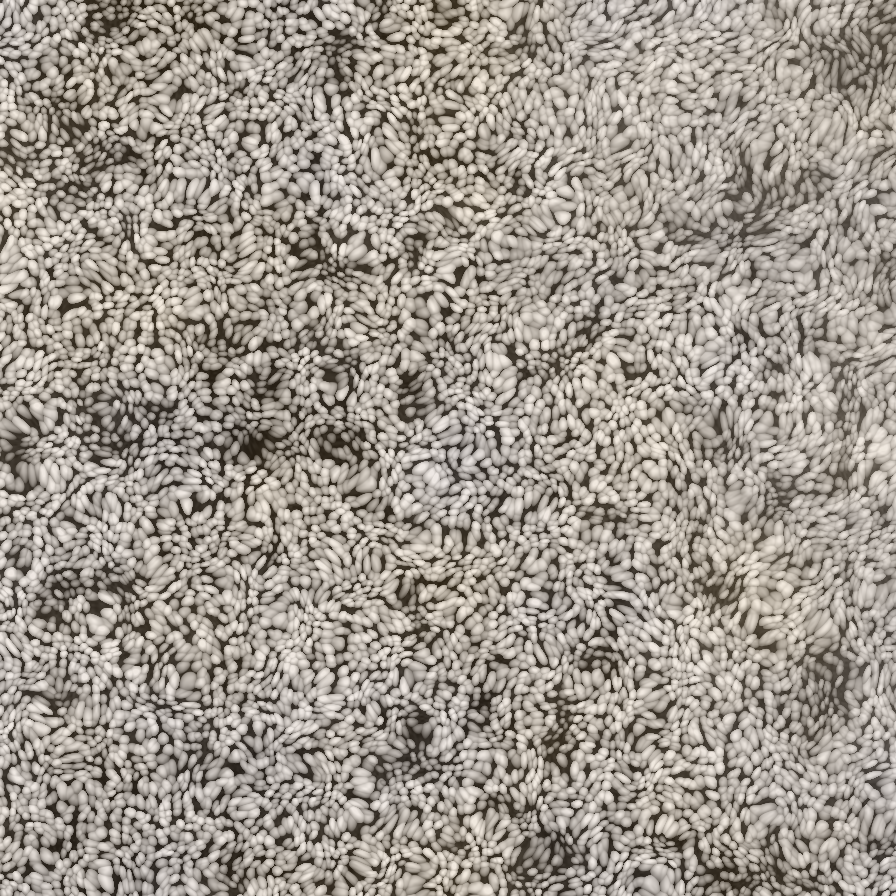
A WebGL 2 fragment shader for this texture:

```glsl
#version 300 es
precision highp float;
// Deep cut-pile carpet: a jittered grid of small, leaning, rounded yarn tips.
// Overlapping tips are blended by height over dark gaps, then slow noise
// fields steer their lean, pits, brushed sheen and warm or cool tint.

uniform vec2 u_resolution;
out vec4 fragColor;

const float TUFTS = 108.0;                        // tufts across the canvas
const vec3 SHADOW = vec3(0.235, 0.205, 0.165);
const vec3 YARN = vec3(0.855, 0.825, 0.790);
const vec3 TINT = vec3(0.014, 0.004, -0.024);     // warm against cool grey
const float GAP_TONE = -0.03;

vec2 hash2(vec2 p) {
    vec3 q = fract(p.xyx * vec3(0.1031, 0.1030, 0.0973));
    q += dot(q, q.yzx + 33.33);
    return fract((q.xx + q.yz) * q.zy);
}

float valueNoise(vec2 p) {
    vec2 cell = floor(p), f = fract(p);
    f = f * f * (3.0 - 2.0 * f);
    float low = mix(hash2(cell).x, hash2(cell + vec2(1, 0)).x, f.x);
    float high = mix(hash2(cell + vec2(0, 1)).x, hash2(cell + vec2(1, 1)).x, f.x);
    return mix(low, high, f.y);
}

float fbm(vec2 p) {
    float sum = 0.0, gain = 0.5;
    for (int i = 0; i < 4; i++) {
        sum += gain * valueNoise(p);
        p = mat2(1.6, 1.2, -1.2, 1.6) * p + 17.3;
        gain *= 0.5;
    }
    return sum / 0.9375;
}

// Brushed area at the upper right, where the pile lies flatter.
float brushedNap(vec2 uv) {
    float edge = uv.x + 0.35 * (uv.y - 0.5) + 0.3 * (fbm(uv * 5.0 + 40.0) - 0.5);
    return smoothstep(0.62, 0.98, edge);
}

// Position along and across a tuft, scaled so that its rim has length 1.
vec2 tuftSpace(vec2 offset, float angle, vec2 radii) {
    vec2 axis = vec2(cos(angle), sin(angle));
    return vec2(dot(offset, axis), dot(offset, vec2(-axis.y, axis.x))) / radii;
}

// Blends the tufts around p by height; returns the tone of the pile.
float pileTone(vec2 p, float nap) {
    vec2 home = floor(p);
    float weightSum = 1.0, toneSum = GAP_TONE;
    for (int y = -1; y <= 1; y++) {
        for (int x = -1; x <= 1; x++) {
            vec2 id = home + vec2(x, y);
            vec2 jitter = hash2(id + 211.0), traits = hash2(id + 503.0);
            vec2 offset = p - id - 0.5 - 0.92 * (jitter - 0.5);

            float pit = smoothstep(0.66, 0.88, valueNoise(id * 0.23 + 70.0));
            float turn = valueNoise(id * 0.14 + 9.0) - 0.5 + 0.5 * (traits.y - 0.5);
            float angle = 1.1 + turn * mix(3.4, 1.6, nap);
            vec2 radii = vec2(mix(0.76, 0.96, nap), mix(0.57, 0.54, nap));
            radii *= (0.88 + 0.24 * traits.y) * (1.0 - 0.22 * pit);

            vec2 local = tuftSpace(offset, angle, radii);
            float rim = length(local);
            float cover = 1.0 - smoothstep(0.72, 1.02, rim);
            float height = 0.75 * traits.x + 1.0 - rim * rim;
            float weight = cover * exp(9.0 * height - 1.5);

            float tone = 1.0 - 0.52 * rim * rim + 0.40 * (traits.x - 0.6);
            tone += 0.16 * offset.y + 0.07 * local.x - 0.26 * pit;
            toneSum += weight * tone;
            weightSum += weight;
        }
    }
    return toneSum / weightSum;
}

void main() {
    vec2 uv = gl_FragCoord.xy / min(u_resolution.x, u_resolution.y);
    float nap = brushedNap(uv);

    // A gentle warp makes the tuft spacing uneven.
    vec2 warp = vec2(valueNoise(uv * 31.0), valueNoise(uv * 31.0 + 57.0)) - 0.5;
    vec2 p = uv * TUFTS + 1.8 * warp + 20.0;

    float tone = pileTone(p, nap);
    tone = mix(tone, 0.68, 0.22 * nap);

    // Clumps, broad patches of sheen and fine fibres
    tone += 0.20 * (fbm(uv * 26.0 + 5.0) - 0.5);
    tone += 0.22 * (fbm(uv * 4.0 + 31.0) - 0.5) + 0.04 * nap;
    tone += 0.12 * (valueNoise(p * 3.3) - 0.5);
    tone = clamp(tone, -0.14, 1.14);

    float warmth = 2.2 * (fbm(uv * 6.0 + 83.0) - 0.5);
    fragColor = vec4(mix(SHADOW, YARN, tone) + TINT * warmth, 1.0);
}
```
